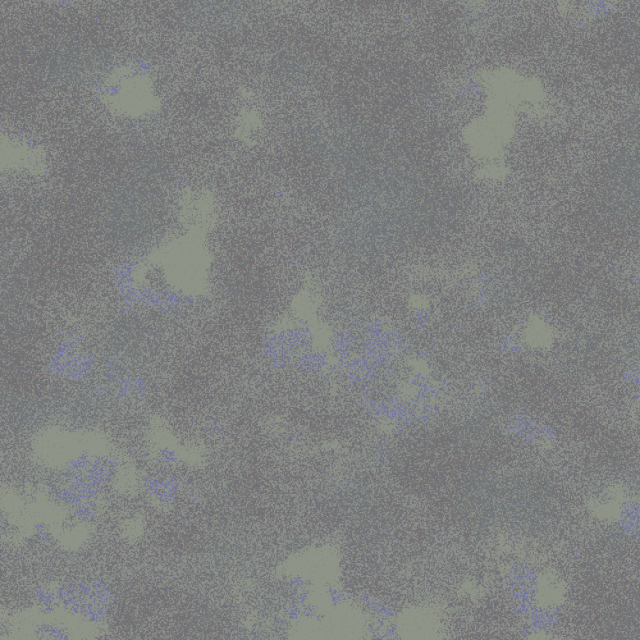
A Shadertoy shader for this texture:

```glsl
#define PATCHES 11.0
#define GRAINS 500.0
#define SPARSE_COVER 0.25
#define MIDDLE_COVER 0.27
#define DENSE_COVER 0.55
#define SOFTNESS 0.25
#define MAUVE vec3(0.450, 0.438, 0.442)
#define SLATE vec3(0.445, 0.472, 0.478)
#define ASH vec3(0.550, 0.564, 0.543)
#define SAGE vec3(0.556, 0.582, 0.528)
#define VIOLET vec3(0.455, 0.455, 0.635)
#define JITTER 0.05

vec3 hash3(vec2 cell) {
    vec3 q = fract(vec3(cell.xyx) * vec3(0.1031, 0.1030, 0.0973));
    q += dot(q, q.yxz + 33.33);
    return fract((q.xxy + q.yzz) * q.zyx);
}

float valueNoise(vec2 p) {
    vec2 i = floor(p), f = fract(p);
    f = f * f * (3.0 - 2.0 * f);
    float low = mix(hash3(i).x, hash3(i + vec2(1, 0)).x, f.x);
    float high = mix(hash3(i + vec2(0, 1)).x, hash3(i + vec2(1, 1)).x, f.x);
    return mix(low, high, f.y);
}

float layeredNoise(vec2 p) {
    float sum = 0.0, weight = 0.54;
    for (int i = 0; i < 4; i++) {
        sum += weight * valueNoise(p);
        p = p * 2.03 + 17.3;
        weight *= 0.5;
    }
    return sum / 1.0125;
}

// Random values of the nearest cellular grain
vec3 grainAt(vec2 p) {
    vec2 home = floor(p);
    float nearest = 9.0;
    vec3 grain = vec3(0.0);
    for (int y = -1; y <= 1; y++) {
        for (int x = -1; x <= 1; x++) {
            vec2 cell = home + vec2(x, y);
            vec3 h = hash3(cell + 71.0);
            vec2 offset = cell + 0.15 + 0.7 * h.xy - p;
            float d = dot(offset, offset);
            if (d < nearest) {
                nearest = d;
                grain = hash3(cell + 503.0);
            }
        }
    }
    return grain;
}

void mainImage(out vec4 fragColor, in vec2 fragCoord) {
    vec2 uv = fragCoord / iResolution.y;

    // Broad fields: light cover, slate tint and violet spots
    float field = layeredNoise(uv * PATCHES + 23.7);
    float dense = smoothstep(0.58, 0.75, field);
    float cover = SPARSE_COVER + DENSE_COVER * dense
        + MIDDLE_COVER * smoothstep(0.28, 0.60, field);
    float slate = smoothstep(0.45, 0.75, layeredNoise(uv * 9.0 + 41.0));
    float spots = smoothstep(0.58, 0.69, layeredNoise(uv * 15.0 + 87.0));
    float violet = spots * smoothstep(0.52, 0.61, field);
    cover = mix(cover, 0.55, violet);
    vec3 light = mix(ASH, SAGE, smoothstep(0.0, 0.6, dense));

    // Grains, averaged over four subsamples for smooth edges
    vec3 color = vec3(0.0);
    for (int i = 0; i < 4; i++) {
        vec2 shift = vec2(i % 2, i / 2) * 0.5 - 0.25;
        vec3 grain = grainAt((fragCoord + shift) / iResolution.y * GRAINS);
        vec3 gap = mix(MAUVE, SLATE, step(grain.y, 0.15 + 0.5 * slate));
        gap = mix(gap, VIOLET, step(grain.z, 0.7 * violet));
        gap += JITTER * (grain.zyx - 0.5);
        float lit = smoothstep(-SOFTNESS, SOFTNESS, cover - grain.x);
        color += 0.25 * mix(gap, light, lit);
    }
    fragColor = vec4(color, 1.0);
}
```
